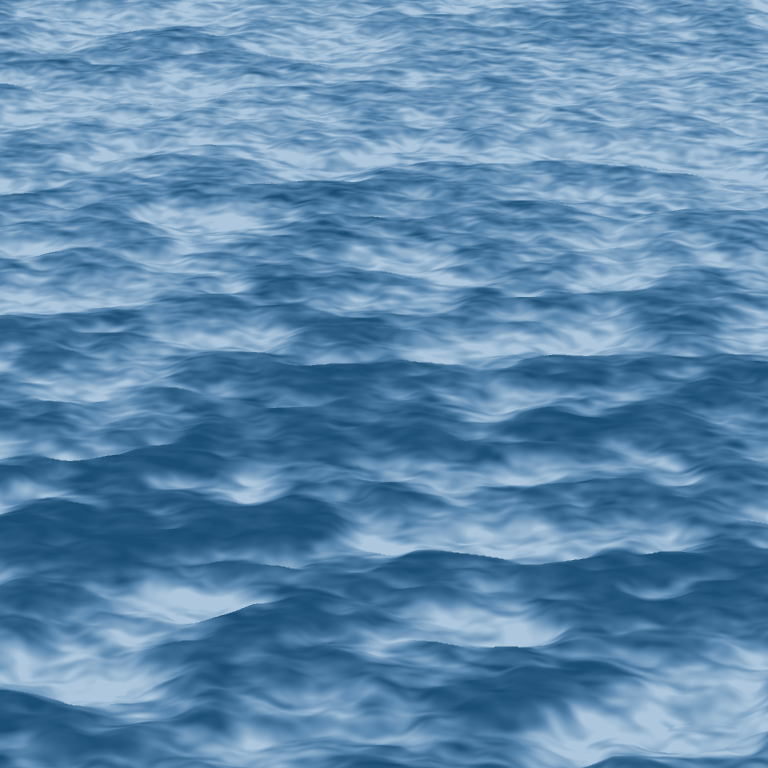
This texture is drawn by a three.js fragment shader. Its source:

```glsl
varying vec2 vUv;

vec2 hash(vec2 p) {
  vec3 q = fract(p.xyx * vec3(0.1031, 0.1030, 0.0973));
  q += dot(q, q.yzx + 33.33);
  return fract((q.xx + q.yz) * q.zy) * 2.0 - 1.0;
}

// Gradient noise, spread to roughly -1..1
float noise(vec2 p) {
  vec2 i = floor(p), f = p - i;
  vec2 u = f * f * f * (f * (f * 6.0 - 15.0) + 10.0);
  float a = dot(hash(i), f);
  float b = dot(hash(i + vec2(1.0, 0.0)), f - vec2(1.0, 0.0));
  float c = dot(hash(i + vec2(0.0, 1.0)), f - vec2(0.0, 1.0));
  float d = dot(hash(i + 1.0), f - 1.0);
  return 3.0 * mix(mix(a, b, u.x), mix(c, d, u.x), u.y);
}

// Wave height: wide octaves with slightly peaked crests
float swell(vec2 ground) {
  vec2 q = ground * vec2(3.5, 10.0);
  float height = 0.0, amplitude = 0.7;
  for (int i = 0; i < 3; i++) {
    float n = noise(q);
    height += amplitude * mix(n, 0.8 - 2.0 * abs(n), 0.25);
    q = mat2(1.7, 1.0, -1.0, 1.7) * q + 7.3;
    amplitude *= 0.52;
  }
  return height;
}

// Walks down the line of sight; returns the ground point and the height seen there
vec3 traceSea(vec2 plane) {
  const float LEAN = 0.028;
  float level = 1.2, lastLevel = 1.2, lastGap = 0.0;
  for (int i = 0; i < 24; i++) {
    float gap = level - swell(plane - vec2(0.0, LEAN * level));
    if (gap <= 0.0) {
      level = mix(level, lastLevel, -gap / max(lastGap - gap, 0.001));
      break;
    }
    lastGap = gap;
    lastLevel = level;
    level -= 0.1;
  }
  return vec3(plane - vec2(0.0, LEAN * level), level);
}

// Dark wave faces, mid blue slopes, pale sky reflection
vec3 waterColor(float tone) {
  vec3 face = vec3(0.105, 0.305, 0.455);
  vec3 slope = vec3(0.345, 0.53, 0.69);
  vec3 sky = vec3(0.67, 0.775, 0.865);
  return tone < 0.5 ? mix(face, slope, tone * 2.0) : mix(slope, sky, tone * 2.0 - 1.0);
}

vec3 sea(vec2 uv) {
  // Perspective: waves shrink towards the top
  float nearness = 2.2 - uv.y;
  vec2 plane = vec2((uv.x - 0.5) * 2.2, 4.84) / nearness;
  vec3 hit = traceSea(plane + vec2(3.7, 1.3));

  // Far water reflects more sky and shows less swell
  float far = smoothstep(0.42, 0.88, uv.y);
  float tone = mix(0.4, 0.77, far) - 0.05 * (1.0 - smoothstep(0.0, 0.25, uv.y));
  tone -= hit.z * mix(0.86, 0.55, far);
  tone += 0.12 * noise(hit.xy * vec2(1.3, 4.0) + 21.0);
  tone = 0.03 + 0.87 * smoothstep(-0.12, 1.12, tone);

  // Slanted wisps and fine ripples, weaker on the dark faces
  vec2 slanted = vec2(hit.x, hit.y + 0.2 * hit.x);
  vec2 rippled = hit.xy + vec2(0.0, 0.006 * noise(hit.xy * vec2(14.0, 30.0)));
  float wisps = 0.17 * noise(slanted * vec2(11.0, 50.0));
  wisps += 0.13 * noise(rippled * vec2(24.0, 92.0) + 5.0);
  wisps += mix(0.05, 0.08, far) * noise(rippled * vec2(47.0, 150.0) + 9.0);
  tone += wisps * mix(0.3, 1.0, smoothstep(0.0, 0.4, tone));

  return waterColor(clamp(tone, 0.0, 1.0));
}

void main() {
  // Two samples soften the crest edges
  vec2 shift = vec2(0.0004, 0.0005);
  gl_FragColor = vec4(0.5 * (sea(vUv + shift) + sea(vUv - shift)), 1.0);
}
```
